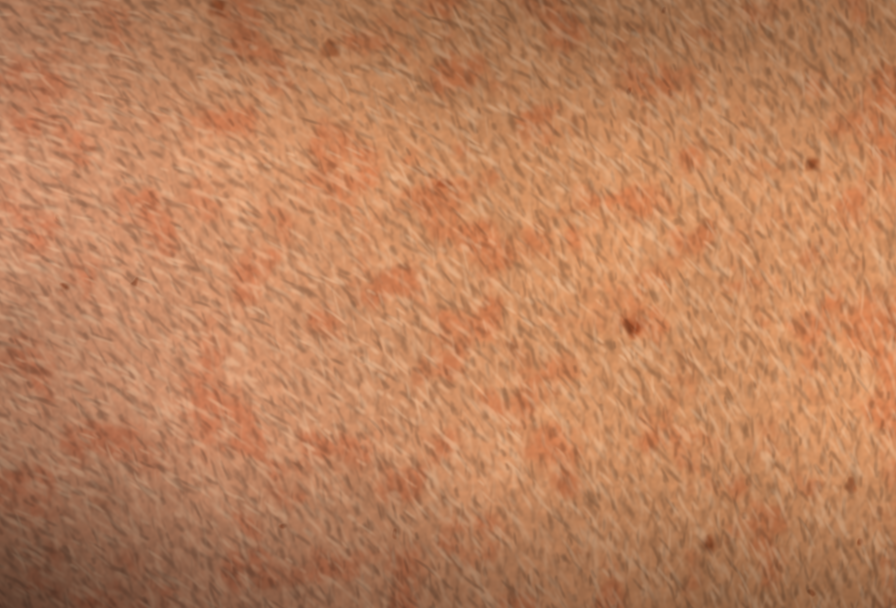
Give the GLSL for this texture, as a WebGL 2 fragment shader.

```glsl
#version 300 es
precision highp float;

#define SKIN_COOL vec3(0.805, 0.560, 0.425)
#define SKIN_WARM vec3(0.825, 0.568, 0.385)
#define SHINE_COLOR vec3(0.96, 0.80, 0.65)
#define FRECKLE_TINT vec3(0.76, 0.60, 0.50)
#define FLUSH_TINT vec3(0.97, 0.85, 0.80)
#define CREASE_WIDTH 0.0033
#define CREASE_DENSITY 25.0
#define SHINE_AMOUNT 0.58
#define SHADOW_AMOUNT 0.25
#define GRAIN_AMOUNT 0.13
#define FRECKLE_DENSITY 6.5

uniform vec2 u_resolution;
out vec4 fragColor;

vec2 hash2(vec2 p) {
    vec3 q = fract(p.xyx * vec3(0.1031, 0.1030, 0.0973));
    q += dot(q, q.yzx + 33.33);
    return fract((q.xx + q.yz) * q.zy);
}

float noise(vec2 p) {
    vec2 i = floor(p), f = fract(p);
    f = f * f * (3.0 - 2.0 * f);
    float low = mix(hash2(i).x, hash2(i + vec2(1.0, 0.0)).x, f.x);
    float high = mix(hash2(i + vec2(0.0, 1.0)).x, hash2(i + 1.0).x, f.x);
    return mix(low, high, f.y);
}

float fbm(vec2 p) {
    float sum = 0.0, weight = 0.5;
    for (int i = 0; i < 4; i++) {
        sum += weight * noise(p);
        p = mat2(1.6, 1.2, -1.2, 1.6) * p + 17.3;
        weight *= 0.5;
    }
    return sum / 0.9375;
}

// Creases run down to the right and steepen across the surface
float creaseAngle(vec2 p) {
    return -(0.58 + 0.46 * p.x + 0.35 * (0.5 - p.y));
}

// One layer of short, tapered, slightly bent strokes, one per cell
float strokes(vec2 p, float cells, float seed, float turn) {
    float sum = 0.0;
    vec2 cell = floor(p * cells);
    for (int y = -1; y <= 1; y++) {
        for (int x = -1; x <= 1; x++) {
            vec2 id = cell + vec2(x, y);
            vec2 place = hash2(id + seed);
            vec2 trait = hash2(id + seed + 71.7);
            vec2 center = (id + place) / cells;
            float angle = creaseAngle(center) + turn + (trait.x - 0.5) * 0.65;
            vec2 dir = vec2(cos(angle), sin(angle));
            vec2 d = p - center;
            float halfLength = mix(0.35, 0.95, trait.y) / cells;
            float along = dot(d, dir) / halfLength;
            float across = dot(d, vec2(-dir.y, dir.x));
            across += (place.x - 0.5) * 0.25 * along * along * halfLength;
            float width = CREASE_WIDTH * mix(0.7, 1.3, place.y);
            float taper = 1.0 - smoothstep(0.2, 1.0, abs(along));
            float strength = 0.15 + 0.85 * trait.x * trait.x;
            sum += strength * taper * exp(-across * across / (width * width));
        }
    }
    return sum;
}

// Sparse soft spots with ragged edges
float freckles(vec2 p) {
    float spots = 0.0;
    vec2 ragged = p + 0.012 * (vec2(noise(p * 70.0), noise(p * 70.0 + 40.0)) - 0.5);
    vec2 cell = floor(p * FRECKLE_DENSITY);
    for (int y = -1; y <= 1; y++) {
        for (int x = -1; x <= 1; x++) {
            vec2 id = cell + vec2(x, y);
            vec2 trait = hash2(id + 9.4);
            vec2 center = (id + hash2(id + 35.2)) / FRECKLE_DENSITY;
            float radius = mix(0.008, 0.024, trait.y * trait.y);
            float spot = 1.0 - smoothstep(0.2, 1.0, length(ragged - center) / radius);
            spots = max(spots, spot * smoothstep(0.45, 1.0, trait.x));
        }
    }
    return spots;
}

// Broad light on a rounded form, falling off above, below and lower left
float formLight(vec2 uv) {
    float top = smoothstep(0.70, 1.04, uv.y + 0.07 * uv.x);
    float bottom = 1.0 - smoothstep(-0.06, 0.36, uv.y + 0.05 * uv.x);
    float left = (1.0 - smoothstep(-0.05, 0.32, uv.x)) * (1.0 - smoothstep(0.25, 0.75, uv.y));
    return 1.03 - 0.25 * top - 0.40 * bottom - 0.22 * left;
}

void main() {
    vec2 p = gl_FragCoord.xy / u_resolution.y;
    vec2 uv = gl_FragCoord.xy / u_resolution;

    // Skin tone with blotches, flush and freckles
    float blotch = fbm(p * 5.0 + 3.0);
    vec3 color = mix(SKIN_COOL, SKIN_WARM, smoothstep(0.0, 0.7, uv.x + 0.35 * (uv.y - 0.5)));
    color *= 0.92 + 0.16 * blotch;
    color *= mix(vec3(1.0), FLUSH_TINT, smoothstep(0.50, 0.78, fbm(p * 15.0 + 60.0)));
    color *= mix(vec3(1.0), FRECKLE_TINT, freckles(p));

    // Crossing families of lit ridges and shaded furrows
    float shine = 0.0, shadow = 0.0;
    for (int i = 0; i < 3; i++) {
        float k = float(i);
        float cells = CREASE_DENSITY + 7.0 * k;
        shine += strokes(p, cells, 13.0 * k, 0.08 * (k - 1.0));
        shadow += strokes(p, cells + 5.0, 130.0 + 13.0 * k, 0.12 - 0.35 * k);
    }
    shine += 0.75 * strokes(p, CREASE_DENSITY + 3.0, 211.0, -0.65);
    float patchy = 0.55 + 0.9 * noise(p * 23.0 + 8.0);
    float light = formLight(uv);
    float grain = 0.6 * noise(p * 95.0) + 0.4 * noise(p * 170.0 + 5.0) - 0.5;

    color *= 1.0 - SHADOW_AMOUNT * (1.0 - exp(-1.3 * shadow));
    color *= 1.0 + GRAIN_AMOUNT * grain;
    color = mix(color, SHINE_COLOR, SHINE_AMOUNT * (1.0 - exp(-0.9 * shine * patchy)));
    color *= mix(vec3(light), vec3(1.0), 0.08 * vec3(1.0, 0.5, 0.3));
    fragColor = vec4(clamp(color, 0.0, 1.0), 1.0);
}
```
